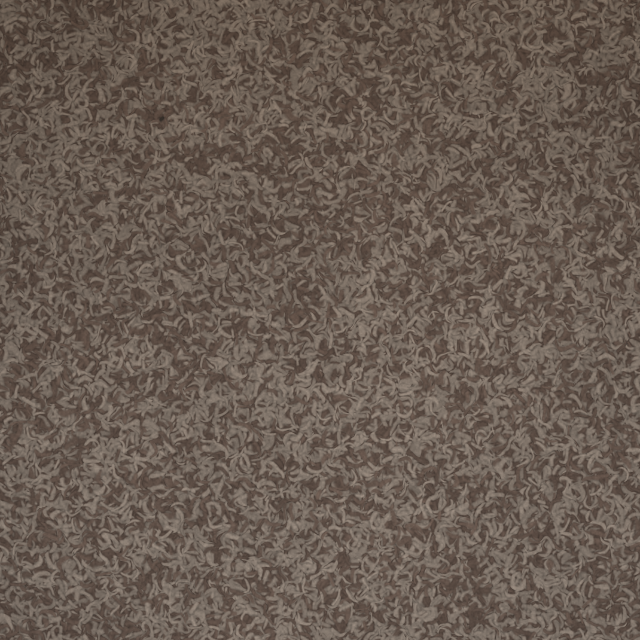
Reproduce this texture procedurally as a Shadertoy shader.

```glsl
// Short-pile carpet: layers of small curved yarn strands in dark brown and
// taupe, scattered on jittered grids and painted over each other, then lit by
// a soft falloff towards the top and the sides, with a fine fibre grain.

#define CELLS 56.0          // strand grid cells across the canvas
#define LAYERS 6            // strand layers painted over each other
#define DARK_SHARE 0.36     // mean share of dark strands
#define CLUMPING 0.42       // how strongly dark strands gather in patches
#define STRAND_WIDTH 0.15   // half width, in cells
#define SOFTNESS 0.10       // edge blur, in cells
#define OPACITY 0.90
#define GRAIN 0.060
#define DARK_YARN vec3(0.348, 0.288, 0.255)
#define LIGHT_YARN vec3(0.492, 0.444, 0.404)

float hash(vec2 p) {
    vec3 q = fract(vec3(p.xyx) * 0.1031);
    q += dot(q, q.yzx + 33.33);
    return fract((q.x + q.y) * q.z);
}

vec4 hash4(vec2 p) {
    vec4 q = fract(p.xyxy * vec4(0.1031, 0.1030, 0.0973, 0.1099));
    q += dot(q, q.wzxy + 33.33);
    return fract((q.xxyz + q.yzzw) * q.zywx);
}

float valueNoise(vec2 p) {
    vec2 i = floor(p), f = fract(p);
    f = f * f * (3.0 - 2.0 * f);
    return mix(mix(hash(i), hash(i + vec2(1, 0)), f.x),
               mix(hash(i + vec2(0, 1)), hash(i + vec2(1, 1)), f.x), f.y);
}

// Distance to a capsule bent into a shallow arc, centred on the origin
float strandDistance(vec2 p, float angle, float halfLength, float bend, float width) {
    float c = cos(angle), s = sin(angle);
    p = vec2(c * p.x + s * p.y, c * p.y - s * p.x);
    p.y -= bend * (p.x * p.x - 0.1);
    return length(vec2(max(abs(p.x) - halfLength, 0.0), p.y)) - width;
}

// Paints one layer of strands over the given colour
vec3 paintLayer(vec3 color, vec2 uv, float layer) {
    vec2 p = uv * CELLS + layer * vec2(17.37, 29.71);
    vec2 home = floor(p);
    for (int y = -1; y <= 1; y++)
    for (int x = -1; x <= 1; x++) {
        vec2 cell = home + vec2(x, y);
        vec4 place = hash4(cell + layer * 71.0 + 5.0);
        vec4 look = hash4(cell + layer * 43.0 + 211.0);
        vec2 centre = cell + 0.15 + 0.7 * place.xy;

        float clump = valueNoise(centre * 0.22 + layer * 3.0) - 0.5;
        float isDark = step(look.x, DARK_SHARE + CLUMPING * clump);
        float speck = step(0.9996, look.x);
        float halfLength = mix(0.25, 0.62, place.w) * (1.0 - 0.6 * speck);
        float width = STRAND_WIDTH * mix(0.7, 1.35, look.z);
        float bend = (look.w - 0.5) * 1.8;
        float d = strandDistance(p - centre, place.z * 3.14159, halfLength, bend, width);

        vec3 yarn = mix(LIGHT_YARN, DARK_YARN, isDark);
        yarn *= mix(0.91, 1.09, look.y);
        yarn *= 1.0 + 0.05 * smoothstep(0.0, -width, d);
        yarn *= 1.0 - 0.65 * speck;

        // A faint shadow around the strand, then the strand itself
        color *= 1.0 - 0.07 * smoothstep(0.22, 0.0, d);
        color = mix(color, yarn, OPACITY * smoothstep(SOFTNESS, -SOFTNESS, d));
    }
    return color;
}

void mainImage(out vec4 fragColor, in vec2 fragCoord) {
    vec2 uv = fragCoord / iResolution.xy;

    // Pile, slightly warped so that the strands wriggle
    vec2 warp = vec2(valueNoise(uv * 75.0), valueNoise(uv * 75.0 + 91.0)) - 0.5;
    vec2 pile = uv + 0.007 * warp;
    vec3 color = DARK_YARN;
    for (int i = 0; i < LAYERS; i++) color = paintLayer(color, pile, float(i));

    // Fine fibre grain
    float grain = valueNoise(uv * 260.0) + valueNoise(uv * 430.0 + 37.0) - 1.0;
    color *= 1.0 + GRAIN * 1.6 * grain;

    // Broad light: dimmer and warmer at the top, dimmer at the sides
    float side = uv.x - 0.55;
    float light = 1.075 - 0.15 * uv.y * uv.y - 0.25 * side * side;
    light += 0.06 * (valueNoise(uv * 5.0 + 13.0) - 0.5);
    color *= light;
    color *= mix(vec3(0.995, 1.005, 1.01), vec3(1.01, 0.985, 0.95), uv.y * uv.y);

    fragColor = vec4(color, 1.0);
}
```
